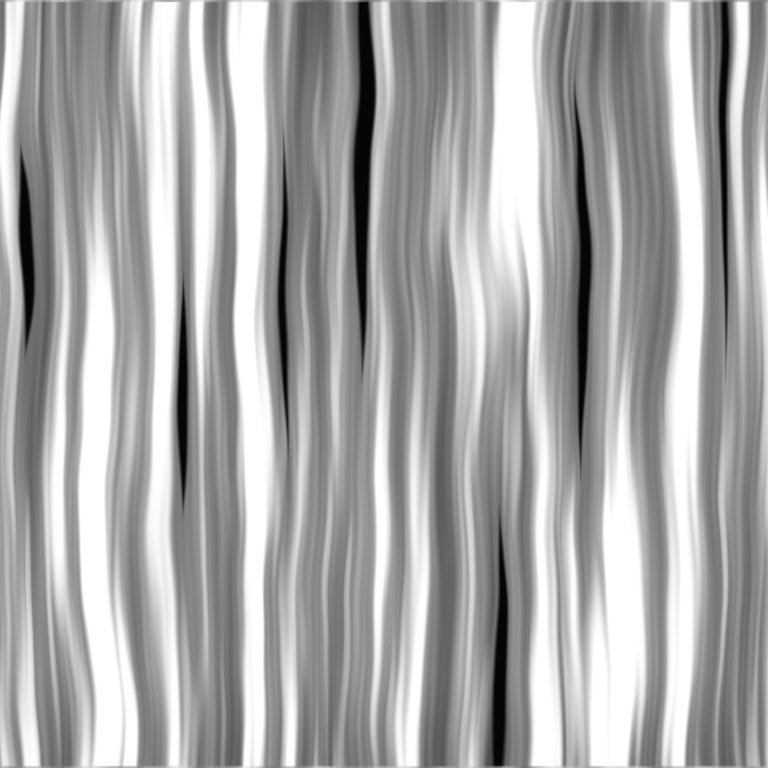
This texture is drawn by a Shadertoy shader. Its source:

```glsl
// Vertical grey and white streaks with a few black slivers, like drawn-out fibres.
// Gradient noise stretched along y makes bands at several widths; a gentle sideways
// warp makes them waver, and tapered slivers are cut into the darker bands.

float hash(vec2 p) {
    return fract(sin(dot(p, vec2(127.1, 311.7))) * 43758.5);
}

float cornerSlope(vec2 cell, vec2 offset) {
    float angle = 6.2832 * hash(cell);
    return dot(vec2(cos(angle), sin(angle)), offset);
}

float gradientNoise(vec2 p) {
    vec2 cell = floor(p), f = fract(p);
    vec2 blend = f * f * f * (f * (f * 6.0 - 15.0) + 10.0);
    vec2 e = vec2(1.0, 0.0);
    float low = mix(cornerSlope(cell, f), cornerSlope(cell + e, f - e), blend.x);
    float high = mix(cornerSlope(cell + e.yx, f - e.yx),
                     cornerSlope(cell + e.xx, f - e.xx), blend.x);
    return mix(low, high, blend.y);
}

// Noise with separate frequencies across and along the streaks
float streaks(vec2 p, float across, float along, float seed) {
    return gradientNoise(p * vec2(across, along) + seed * vec2(17.3, 5.37));
}

void mainImage(out vec4 fragColor, in vec2 fragCoord) {
    vec2 uv = fragCoord / iResolution.xy;

    // Sideways waver
    vec2 p = uv;
    p.x += 0.020 * streaks(uv, 5.0, 3.5, 1.0) + 0.006 * streaks(uv, 11.0, 8.0, 2.0);

    // Band height: broad clusters, main bands, then thinner strands
    float band = 0.32 * streaks(p, 6.0, 0.8, 3.0)
               + streaks(p, 25.0, 1.1, 4.0)
               + 0.50 * streaks(p, 53.0, 2.1, 5.0)
               + 0.22 * streaks(p, 97.0, 3.3, 6.0);

    // Tapered black slivers, each lying in a darker band
    float black = 0.0;
    for (float i = 0.0; i < 7.0; i++) {
        float x = (i + 0.15 + 0.7 * hash(vec2(i, 3.0))) / 7.0;
        float y = hash(vec2(i, 8.0));
        float halfLength = mix(0.10, 0.34, hash(vec2(i, 14.0)));
        float along = (uv.y - y) / halfLength;
        float across = abs(p.x - x);
        float halfWidth = mix(0.005, 0.010, hash(vec2(i, 21.0))) * (1.0 - along * along);
        black = max(black, 1.0 - smoothstep(-0.003, 0.003, across - halfWidth));
        band -= 0.6 * exp(-across * across / 0.0003) * exp(-0.5 * along * along);
    }

    // Grey ground with fine striations and thin pale strands
    float grey = 0.59 + 0.25 * min(band, 0.0)
               + 0.16 * streaks(p, 37.0, 1.7, 7.0)
               + 0.10 * streaks(p, 140.0, 2.6, 8.0)
               + 0.20 * smoothstep(0.12, 0.48, streaks(p, 72.0, 2.9, 9.0));
    grey -= 0.07 * smoothstep(0.36, 0.5, abs(uv.y - 0.5));

    float tone = mix(grey, 1.0, smoothstep(-0.10, 0.30, band));
    tone = mix(tone, 0.02, black);

    // Thin faded rim at the top and bottom
    float rim = 1.0 - smoothstep(0.001, 0.004, min(uv.y, 1.0 - uv.y));
    tone = mix(tone, 0.68 + 0.5 * streaks(uv, 30.0, 1.0, 10.0), 0.6 * rim);

    fragColor = vec4(vec3(clamp(tone, 0.0, 1.0)), 1.0);
}
```
